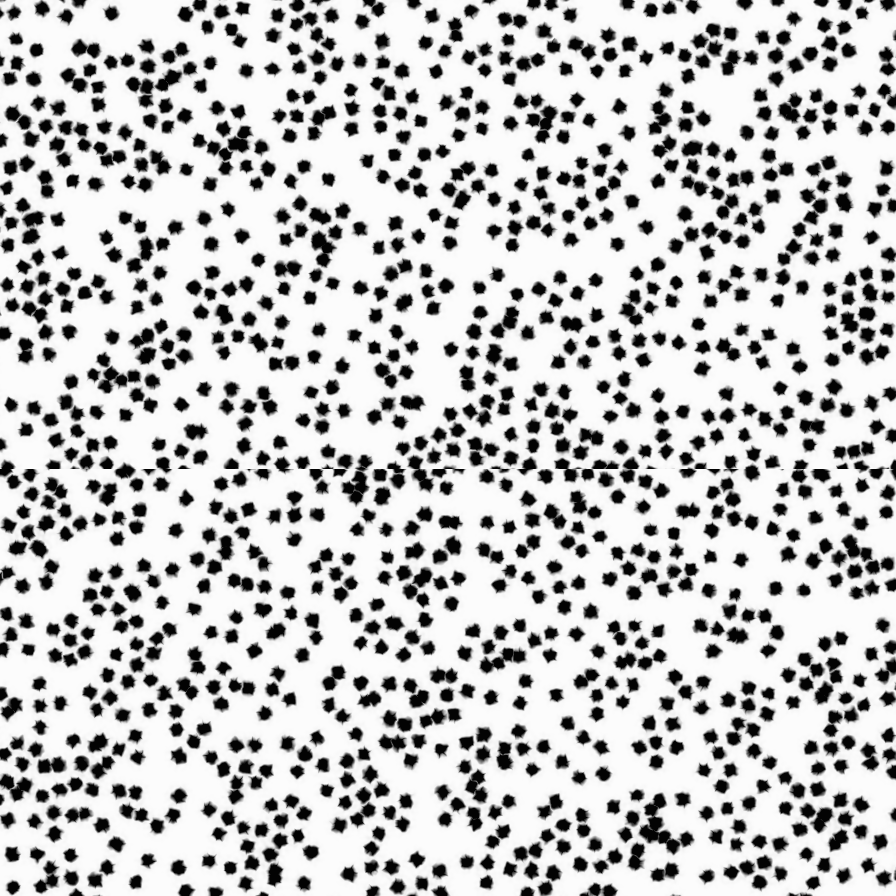
Write a WebGL 1 fragment shader that draws this pattern.

```glsl
precision highp float;
// Small soft black dots on white, gathered in loose rosettes with open gaps.
// Each cell of a staggered, jittered grid holds a ring of four to six dots,
// often with one in the middle; a level seam splits the field into two layouts.

uniform vec2 u_resolution;

vec2 hash2(vec2 p) {
    vec3 q = fract(p.xyx * vec3(0.1031, 0.1030, 0.0973));
    q += dot(q, q.yzx + 33.33);
    return fract((q.xx + q.yz) * q.zy);
}

float gradientDot(vec2 corner, vec2 offset) {
    float angle = 6.2832 * hash2(corner).x;
    return dot(vec2(cos(angle), sin(angle)), offset);
}

float gradientNoise(vec2 p) {
    vec2 i = floor(p);
    vec2 f = p - i;
    vec2 u = f * f * f * (f * (f * 6.0 - 15.0) + 10.0);
    vec2 e = vec2(1.0, 0.0);
    float low = mix(gradientDot(i, f), gradientDot(i + e, f - e), u.x);
    float high = mix(gradientDot(i + e.yx, f - e.yx), gradientDot(i + 1.0, f - 1.0), u.x);
    return mix(low, high, u.y);
}

// Distance to a dot's centre, shortened along a few faint thorns.
float thornyDistance(vec2 d, float seed) {
    float angle = atan(d.y, d.x + 1e-6) + 6.2832 * seed;
    float thorn = pow(0.5 + 0.5 * cos(5.0 * angle + 2.0 * sin(angle)), 4.0);
    return length(d) - 0.0012 * (thorn - 0.27);
}

// x: ink of the darkest dot, y: summed haze around all nearby dots.
vec2 rosettes(vec2 p) {
    const float cellSize = 0.0645;
    vec2 grid = p / cellSize;
    vec2 result = vec2(0.0);
    for (int j = -1; j <= 1; j++) {
        float row = floor(grid.y) + float(j);
        float stagger = 0.5 * mod(row, 2.0);
        for (int i = -1; i <= 1; i++) {
            vec2 cell = vec2(floor(grid.x - stagger) + float(i), row);
            vec2 jitter = 0.46 * (hash2(cell + 11.0) - 0.5);
            vec2 center = (cell + 0.5 + vec2(stagger, 0.0) + jitter) * cellSize;
            vec2 traits = hash2(cell + 57.0);
            float ringCount = 4.0 + floor(3.0 * traits.x);

            // Dot 0 sits in the middle, the others follow the ring.
            for (int k = 0; k < 7; k++) {
                float index = float(k);
                vec2 chance = hash2(cell + vec2(17.3, 31.7) * (index + 1.0));
                float keep = k == 0 ? 0.75 : 0.94;
                if (index > ringCount || chance.x > keep) continue;

                float angle = 6.2832 * (index / ringCount + traits.y) + 0.5 * (chance.y - 0.5);
                float ringRadius = k == 0 ? 0.002 : 0.0235 + 0.006 * (fract(chance.y * 7.0) - 0.5);
                vec2 dotCenter = center + ringRadius * vec2(cos(angle), sin(angle));
                float size = 0.93 + 0.14 * fract(chance.x * 13.0);
                float d = thornyDistance(p - dotCenter, chance.y) / size;
                result.x = max(result.x, 1.0 - smoothstep(0.0047, 0.0099, d));
                result.y += exp(-d * d / 0.000085);
            }
        }
    }
    return result;
}

void main() {
    vec2 p = gl_FragCoord.xy / u_resolution.y;

    // Below the seam the field is taken from another place.
    if (p.y < 0.477) p += vec2(2.37, 3.163);

    // Uneven outlines
    vec2 wobble = vec2(gradientNoise(p * 150.0), gradientNoise(p * 150.0 + 40.0));
    vec2 field = rosettes(p + 0.003 * wobble);

    // Faint, patchy haze around the dots
    float patchy = max(0.0, 1.0 + 2.0 * gradientNoise(p * 190.0 + 9.0));
    float ink = clamp(field.x + 0.07 * patchy * field.y, 0.0, 1.0);

    vec3 paper = vec3(0.99);
    vec3 black = vec3(0.01);
    gl_FragColor = vec4(mix(paper, black, ink), 1.0);
}
```
